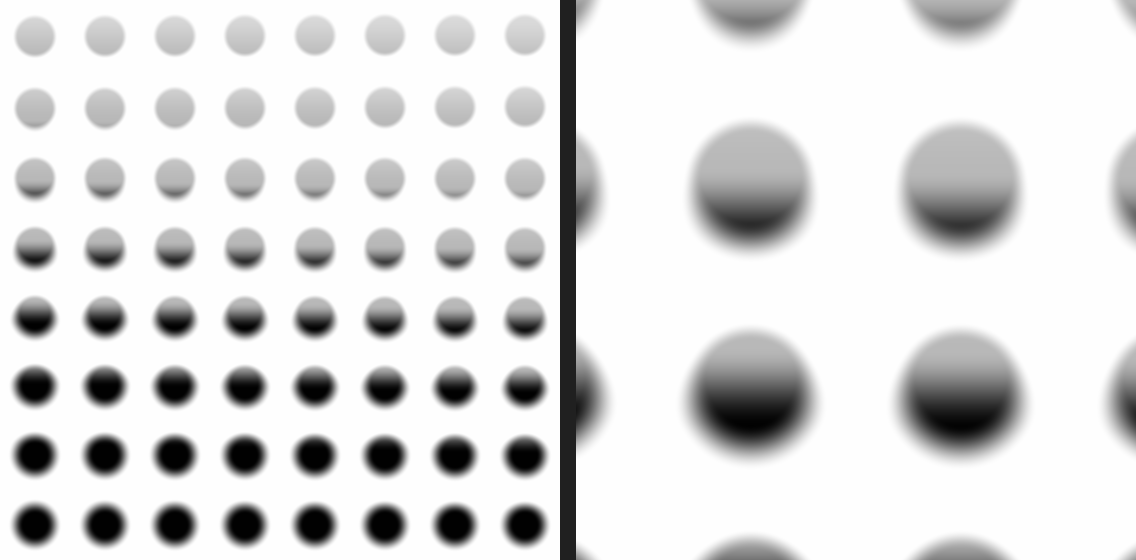
Left, the full canvas; right, a detail of the centre.
Reproduce this pattern procedurally as a WebGL 2 fragment shader.

```glsl
#version 300 es
precision highp float;
// Draws an 8 by 8 grid of soft dots that fill with black, dot by dot, from top right to bottom left.

uniform vec2 u_resolution;
out vec4 outColor;

// Lengths are in grid cells.
const float GRID = 8.0;
const vec3 PAPER = vec3(0.996);
const vec3 INK = vec3(0.005);

const float FILL_PER_ROW = 0.146;             // rise of the ink level from row to row
const float FILL_MIDDLE = 4.0;                // row at which the level is half way up
const vec2 WASH_SPAN = vec2(-0.885, -0.05);   // depths over which the pale wash deepens
const vec2 WASH_DENSITY = vec2(0.14, 0.28);
const vec2 INK_SPAN = vec2(-0.104, 0.271);    // depths over which the wash turns black

const vec2 PALE_EDGE = vec2(0.24, 0.323);     // inner and outer radius of the pale rim
const vec2 DARK_EDGE = vec2(0.167, 0.385);    // inner and outer radius of the dark rim
const float SAG = 0.047;                      // largest downward drift of a dot
const vec3 SAG_ROWS = vec3(0.0, 2.0, 7.0);    // rows where the drift starts, peaks and ends

// Downward drift of a dot, by its progress through the rows.
float sagAt(float progress) {
    float rise = smoothstep(SAG_ROWS.x, SAG_ROWS.y, progress);
    float fall = 1.0 - smoothstep(SAG_ROWS.y, SAG_ROWS.z, progress);
    return SAG * rise * fall;
}

// Ink coverage inside one cell; local.y points down from the cell centre.
float dotDensity(vec2 local, float progress) {
    // Vertical tone ramp: pale wash above, black below
    float depth = local.y + FILL_PER_ROW * (progress - FILL_MIDDLE);
    float wash = mix(WASH_DENSITY.x, WASH_DENSITY.y,
                     smoothstep(WASH_SPAN.x, WASH_SPAN.y, depth));
    float ink = smoothstep(INK_SPAN.x, INK_SPAN.y, depth);
    float tone = mix(wash, 1.0, ink);

    // Soft disc whose rim widens as the tone darkens
    vec2 edge = mix(PALE_EDGE, DARK_EDGE, ink);
    float radius = length(local - vec2(0.0, sagAt(progress)));
    return tone * (1.0 - smoothstep(edge.x, edge.y, radius));
}

void main() {
    vec2 grid = gl_FragCoord.xy / u_resolution * GRID;
    vec2 cell = floor(grid);
    vec2 local = (fract(grid) - 0.5) * vec2(1.0, -1.0);

    // Progress runs right to left along each row, then on to the row below
    vec2 order = GRID - 1.0 - cell;
    float progress = order.y + order.x / GRID;

    outColor = vec4(mix(PAPER, INK, dotDensity(local, progress)), 1.0);
}
```
